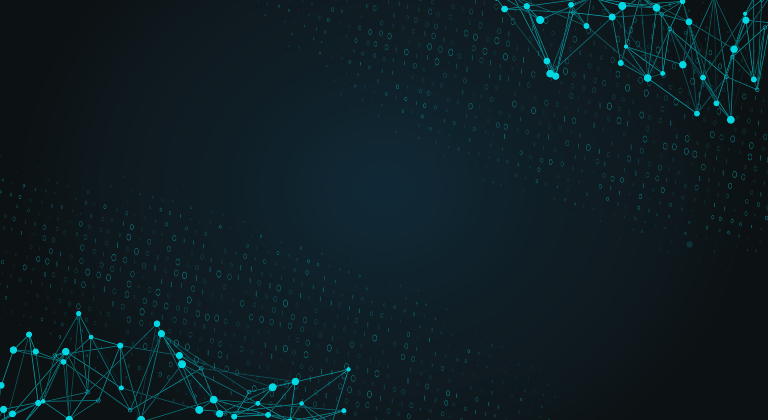
A Shadertoy shader for this background:

```glsl
// Dark teal backdrop with tilted bands of tiny ring and dash marks and two corner node networks.

const vec3 CORE = vec3(0.062, 0.160, 0.212);
const vec3 MID  = vec3(0.059, 0.108, 0.132);
const vec3 EDGE = vec3(0.046, 0.066, 0.073);
const vec3 MARK = vec3(0.040, 0.500, 0.530);
const vec3 CYAN = vec3(0.010, 0.880, 0.930);

float hash(vec2 p) {
    vec3 q = fract(p.xyx * vec3(0.1031, 0.1030, 0.0973));
    q += dot(q, q.yzx + 33.33);
    return fract((q.x + q.y) * q.z);
}

mat2 rotation(float a) {
    return mat2(cos(a), -sin(a), sin(a), cos(a));
}

// Antialiased coverage of a signed distance
float fill(float d, float px) {
    return 1.0 - smoothstep(-0.5 * px, 0.5 * px, d);
}

float segmentDistance(vec2 p, vec2 a, vec2 b) {
    vec2 ab = b - a;
    return length(p - a - ab * clamp(dot(p - a, ab) / dot(ab, ab), 0.0, 1.0));
}

// Small bright core, broad middle tone, dark sides
vec3 backdrop(vec2 p, vec2 centre) {
    float d = length((p - centre) * vec2(0.85, 1.0));
    vec3 col = mix(CORE, MID, smoothstep(-0.05, 0.47, d));
    return mix(col, EDGE, smoothstep(0.42, 0.82, d));
}

// Weight of an elongated tilted patch, 1 at its centre
float band(vec2 p, vec2 centre, vec2 radii, float tilt) {
    return max(0.0, 1.0 - length(rotation(tilt) * (p - centre) / radii));
}

// Slanted grid of rings and dashes that shrink to specks where the weight is low
float marks(vec2 p, float weight, float px) {
    vec2 pitch = vec2(0.025, 0.027);
    vec2 g = rotation(-0.26) * p / pitch;
    vec2 cell = floor(g);
    float pick = hash(cell);
    float shade = hash(cell + 47.0);
    vec2 jitter = vec2(hash(cell + 13.0), hash(cell + 29.0)) - 0.5;
    vec2 q = rotation(0.26) * ((fract(g) - 0.5 - vec2(0.3, 0.2) * jitter) * pitch);
    float size = mix(0.15, 1.0, smoothstep(0.05, 0.65, weight)) * mix(0.5, 1.1, shade);
    float ring = abs(length(q * vec2(1.5, 1.0)) - 0.0070 * size) - 0.0012;
    float dash = segmentDistance(q, vec2(0.0, -0.005) * size, vec2(0.0, 0.005) * size) - 0.0012;
    float shown = step(0.15, pick) * smoothstep(0.0, 0.35, weight);
    return fill(pick > 0.5 ? ring : dash, px) * shown * mix(0.22, 0.85, shade * shade);
}

// Scatter ordered along the edge, crowded at the corner and low above the edge
vec2 nodeAt(float i, float count, vec2 reach, float seed) {
    float along = (i + 1.8 * hash(vec2(i, seed))) / count;
    float depth = hash(vec2(i + 61.0, seed + 7.0));
    float height = pow(depth, 2.1) * (1.0 - 0.45 * along);
    return reach * vec2(pow(along, 1.4), height) - vec2(0.012, 0.010);
}

// Linked dots around the origin; x is line coverage, y is dot coverage
vec2 network(vec2 p, vec2 reach, float seed, float px) {
    vec2 cover = vec2(0.0);
    if (p.x > reach.x + 0.08 || p.y > reach.y + 0.05) return cover;
    const float COUNT = 44.0;
    for (float i = 0.0; i < COUNT; i++) {
        vec2 a = nodeAt(i, COUNT, reach, seed);
        // Links to nodes 1, 2, 4 and 8 places further on, dimmer when long
        for (float stride = 1.0; stride < 9.0; stride *= 2.0) {
            if (i + stride >= COUNT) break;
            vec2 b = nodeAt(i + stride, COUNT, reach, seed);
            float chance = hash(vec2(i + 5.0, stride + seed));
            float strength = step(0.36, chance) * mix(0.15, 0.58, chance);
            strength *= 1.0 - smoothstep(0.16, 0.34, distance(a, b));
            cover.x = max(cover.x, strength * fill(segmentDistance(p, a, b) - 0.0011, px));
        }
        // Solid dots, with some small open ones
        float kind = hash(vec2(i + 19.0, seed + 31.0));
        bool isOpen = kind < 0.28;
        float d = length(p - a);
        float solid = d - mix(0.0030, 0.0095, kind);
        float open = abs(d - 0.0042) - 0.0010;
        cover.y = max(cover.y, fill(isOpen ? open : solid, px) * (isOpen ? 0.55 : 0.95));
    }
    return cover;
}

void mainImage(out vec4 fragColor, in vec2 fragCoord) {
    float px = 1.0 / iResolution.y;
    float aspect = iResolution.x * px;
    vec2 p = fragCoord * px;

    vec3 col = backdrop(p, vec2(0.5 * aspect, 0.55));

    // Mark bands falling to the right
    float upper = band(p, vec2(aspect - 0.46, 0.81), vec2(1.00, 0.36), -0.40);
    float lower = band(p, vec2(0.56, 0.23), vec2(1.00, 0.29), -0.36);
    col = mix(col, MARK, 0.80 * marks(p, max(upper, lower), px));

    // Faint stray dot
    float stray = length(p - vec2(aspect - 0.187, 0.418));
    col = mix(col, MARK, 0.30 * (1.0 - smoothstep(0.003, 0.011, stray)));

    // Networks in the lower left and upper right corners
    vec2 net = network(p, vec2(0.86, 0.37), 3.0, px);
    net = max(net, network(vec2(aspect, 1.0) - p, vec2(0.67, 0.35), 11.0, px));
    col = mix(col, CYAN, net.x);
    col = mix(col, CYAN, net.y);

    fragColor = vec4(col, 1.0);
}
```
